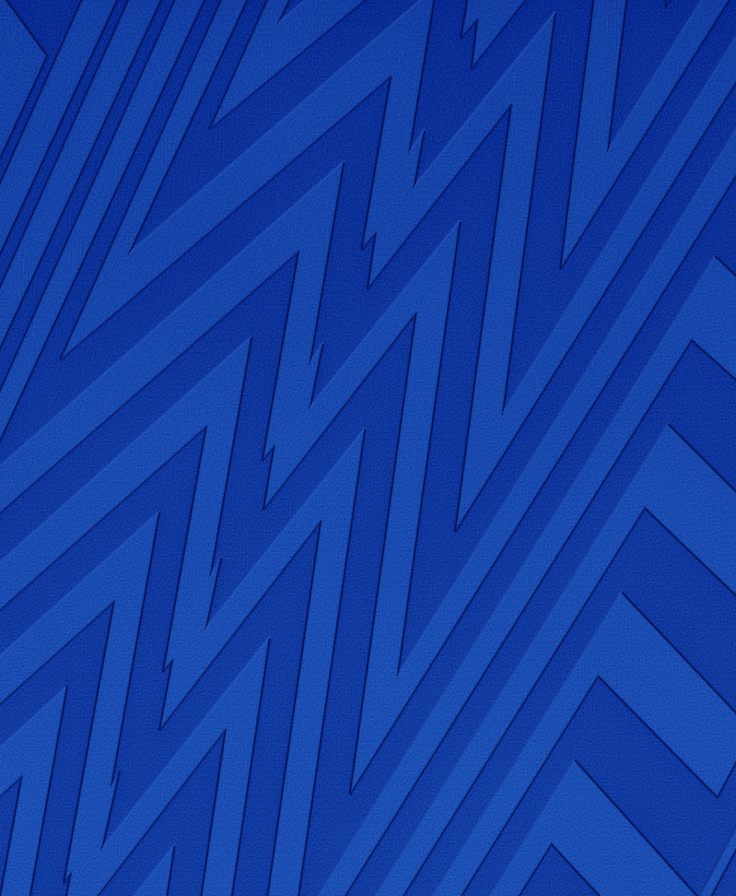
Write a WebGL 1 fragment shader that draws this background.

```glsl
precision highp float;
// Nested zigzag ribbons in blue, like layers of embossed, grainy card.
// Each corner of the zigzag slides along its own straight chain; successive
// outlines alternately open and close a raised ribbon, shaded by its edges.

uniform vec2 u_resolution;

#define ARTBOARD vec2(630.0, 768.0)
#define SHEAR 0.5
#define LIGHT_DIR vec2(-0.2, -0.98)
#define DEEP_BLUE vec3(0.03, 0.16, 0.57)
#define BRIGHT_BLUE vec3(0.12, 0.33, 0.72)
#define SHADOW_BLUE vec3(0.0, 0.03, 0.28)
#define RIM_BLUE vec3(0.22, 0.43, 0.82)
#define LINE_WIDTH 1.0
#define SHADOW_REACH 12.0
#define GRAIN_AMOUNT 0.5
#define GRAIN_SCALE 0.63

vec2 hashGradient(vec2 cell) {
  float angle = 6.2832 * fract(sin(dot(cell, vec2(127.1, 311.7))) * 43758.5);
  return vec2(cos(angle), sin(angle));
}

float gradientNoise(vec2 p) {
  vec2 i = floor(p), f = fract(p);
  vec2 w = f * f * f * (f * (f * 6.0 - 15.0) + 10.0);
  vec2 e = vec2(1.0, 0.0);
  float low = mix(dot(hashGradient(i), f),
                  dot(hashGradient(i + e), f - e), w.x);
  float high = mix(dot(hashGradient(i + e.yx), f - e.yx),
                   dot(hashGradient(i + 1.0), f - 1.0), w.x);
  return mix(low, high, w.y);
}

// Nearest distance to the outline, its upward normal, and the side we are on.
struct Outline {
  float dist;
  float below;
  vec2 normal;
};

// Adds the segment from a to b; the sheared column decides the side.
void addSegment(vec2 p, vec2 a, vec2 b, inout Outline o) {
  vec2 ab = b - a, ap = p - a;
  float d = length(ap - ab * clamp(dot(ap, ab) / dot(ab, ab), 0.0, 1.0));
  if (d < o.dist) {
    o.dist = d;
    o.normal = normalize(vec2(ab.y, -ab.x));
  }
  float column = ap.x + SHEAR * ap.y;
  if (column >= 0.0 && column < ab.x + SHEAR * ab.y)
    o.below = ab.x * ap.y - ab.y * ap.x > 0.0 ? 1.0 : -1.0;
}

// Corner of the n-th ribbon; closing picks its upper (0) or lower (1) outline.
vec2 corner(vec2 upper, vec2 lower, vec2 period, float n, float closing) {
  return mix(upper, lower, closing) + n * period;
}

Outline zigzag(vec2 p, float n, float c) {
  vec2 peakA = corner(vec2(440, -492), vec2(386, -440), vec2(-100, 135), n, c);
  vec2 valleyA = corner(vec2(110, 218), vec2(52, 308), vec2(-128, 198), n, c);
  vec2 peakB = corner(vec2(373, -11), vec2(335, 65), vec2(-79, 150), n, c);
  vec2 toothFoot = corner(vec2(350, 131), vec2(310, 213), vec2(-85, 181), n, c);
  vec2 toothTip = corner(vec2(363, 112), vec2(322, 199), vec2(-87, 183), n, c);
  vec2 valleyB = corner(vec2(354, 161), vec2(315, 247), vec2(-89, 189), n, c);
  vec2 peakC = corner(vec2(475, 11), vec2(438, 89), vec2(-81.5, 178.5), n, c);
  vec2 valleyC = corner(vec2(430, 355), vec2(390, 455), vec2(-90, 225), n, c);
  vec2 peakD = corner(vec2(692, -68), vec2(672, 3), vec2(-40, 144), n, c);
  vec2 valleyD = corner(vec2(798, 20), vec2(774, 83), vec2(-40, 150), n, c);

  Outline o = Outline(1e4, 1.0, vec2(0.0, -1.0));
  addSegment(p, peakA - vec2(350, 480), peakA, o);
  addSegment(p, peakA, valleyA, o);
  addSegment(p, valleyA, peakB, o);
  addSegment(p, peakB, toothFoot, o);
  addSegment(p, toothFoot, toothTip, o);
  addSegment(p, toothTip, valleyB, o);
  addSegment(p, valleyB, peakC, o);
  addSegment(p, peakC, valleyC, o);
  addSegment(p, valleyC, peakD, o);
  addSegment(p, peakD, valleyD, o);
  addSegment(p, valleyD, valleyD + vec2(480, -900), o);
  return o;
}

void main() {
  vec2 uv = gl_FragCoord.xy / u_resolution;
  vec2 p = vec2(uv.x, 1.0 - uv.y) * ARTBOARD;
  float pixel = ARTBOARD.y / u_resolution.y;
  float lineWidth = max(LINE_WIDTH, 0.6 * pixel);

  // Ribbons, edge lines and the soft shadows they cast
  float raised = 0.0, line = 0.0, rim = 0.0, shade = 0.0;
  for (int i = -4; i < 14; i++) {
    float n = floor(float(i) * 0.5 + 0.01);
    float closing = float(i) - 2.0 * n;
    float facing = 1.0 - 2.0 * closing;
    Outline o = zigzag(p, n, closing);
    float inside = o.dist * o.below * facing;
    raised += facing * smoothstep(-0.6 * pixel, 0.6 * pixel, o.dist * o.below);
    float slant = dot(o.normal * facing, LIGHT_DIR);
    float lit = smoothstep(0.55, 0.72, slant);
    float steep = 1.0 - smoothstep(0.5, 0.9, abs(slant));
    float offset = (inside + 0.4) / lineWidth;
    float stroke = exp(-offset * offset);
    line = max(line, stroke * (1.0 - lit) * mix(0.45, 0.75, steep));
    rim = max(rim, stroke * lit);
    shade = max(shade, step(inside, 0.0) * exp(-o.dist / SHADOW_REACH) * (1.0 - lit));
  }

  // Broad light rising from the lower centre, then the card's grain
  float glow = smoothstep(0.0, 0.9, 1.0 - uv.y) - 0.25 * abs(uv.x - 0.45);
  float tone = 0.2 + 0.28 * glow + 0.41 * raised - 0.09 * shade;
  tone -= 0.14 * exp(-p.y / 45.0);
  tone += 0.08 * gradientNoise(p / 150.0);
  tone += GRAIN_AMOUNT * gradientNoise(p * GRAIN_SCALE);

  vec3 color = mix(DEEP_BLUE, BRIGHT_BLUE, tone);
  color = mix(color, RIM_BLUE, 0.38 * rim);
  color = mix(color, SHADOW_BLUE, line);
  gl_FragColor = vec4(clamp(color, 0.0, 1.0), 1.0);
}
```
